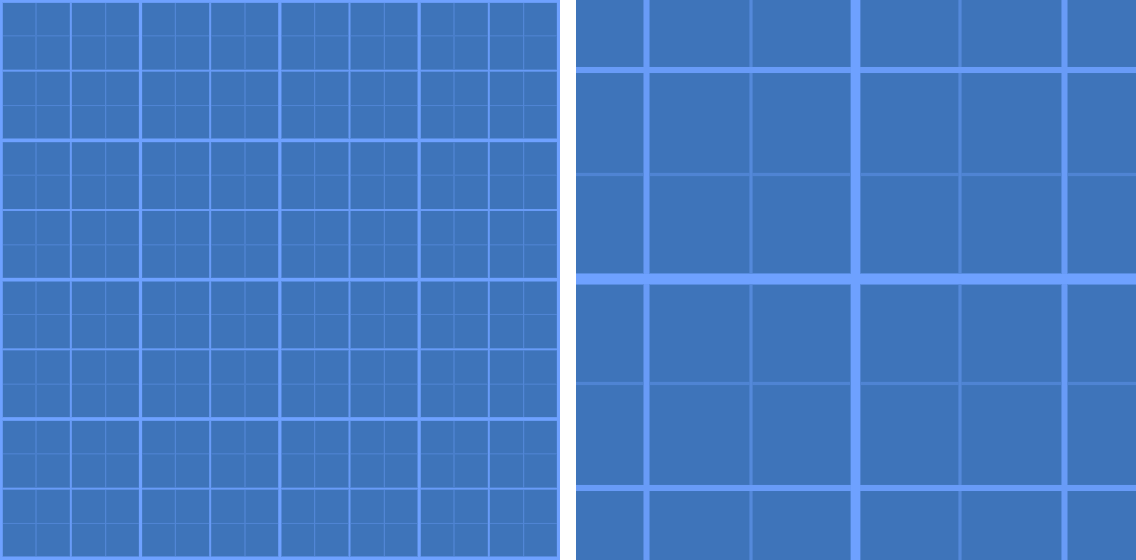
Left, the full canvas; right, a detail of the centre.
Write a Shadertoy shader that draws this pattern.

```glsl
// Blueprint paper: a square grid of four major cells each way, halved by
// medium lines and halved again by faint hairlines. Each family of lines is
// a repeated distance, and the strongest line at a point sets its tint.

// Coverage of lines repeated along both axes; widths are given per axis.
vec2 gridLines(vec2 p, float spacing, vec2 width, float pixel) {
    vec2 dist = abs(fract(p / spacing + 0.5) - 0.5) * spacing;
    return clamp((0.5 * width - dist) / pixel + 0.5, 0.0, 1.0);
}

void mainImage(out vec4 fragColor, in vec2 fragCoord) {
    float pixel = 1.0 / min(iResolution.x, iResolution.y);
    // The grid is centred, so the outermost lines lie just inside the border.
    vec2 p = (fragCoord - 0.5 * iResolution.xy) * pixel - vec2(-0.0003, 0.0006);
    float period = 0.2488;

    // Line families: upright lines in x, level lines in y.
    vec2 major = gridLines(p, period, vec2(0.0058, 0.0066), pixel);
    vec2 medium = gridLines(p, period / 2.0, vec2(0.0036), pixel) * 0.88;
    vec2 minor = gridLines(p, period / 4.0, vec2(0.0019), pixel) * vec2(0.46, 0.36);

    // Overlaps keep the brightest line instead of adding up.
    vec2 strength = max(major, max(medium, minor));
    float ink = max(strength.x, strength.y);

    vec3 paper = vec3(0.243, 0.455, 0.730);
    vec3 lineColor = vec3(0.430, 0.630, 1.0);
    fragColor = vec4(mix(paper, lineColor, ink), 1.0);
}
```
